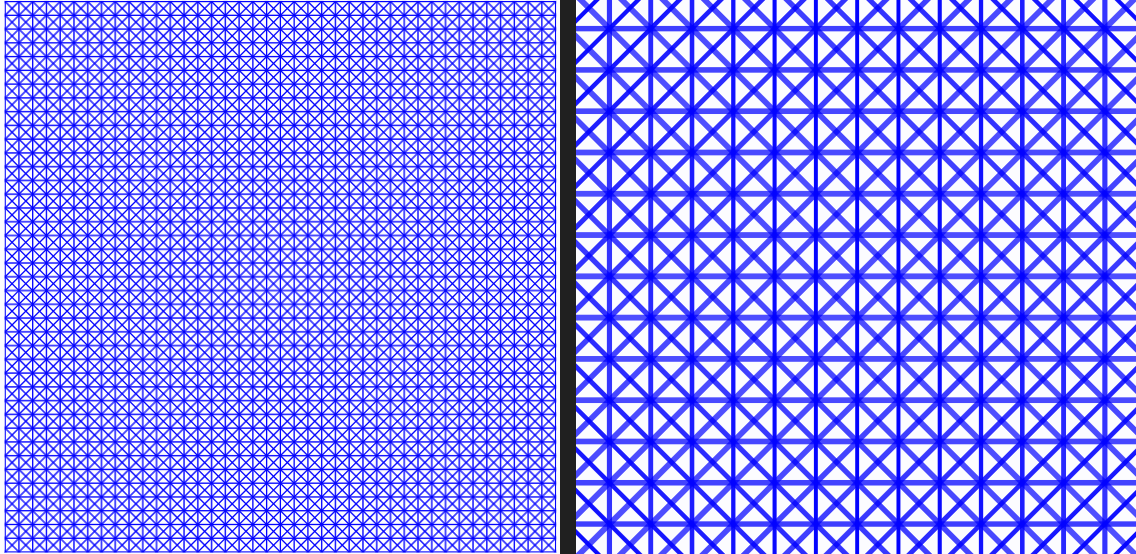
Left: the whole. Right: its middle third, enlarged.
Give the GLSL for this pattern, as a Shadertoy shader.

```glsl
// Square lattice of 40 x 40 cells, each crossed by both diagonals, in thin blue line.
// Four line families are folded with round(), box-filtered per pixel and layered;
// a slow beat along each family alternates crisp lines with wider, paler ones.

#define CELLS 40.0
#define PITCH 0.02484            // cell size, in canvas heights
#define CRISP_WIDTH 0.00235      // line width where the beat peaks
#define SOFT_WIDTH 0.0035        // line width where the beat is lowest
#define SOFT_INK 0.70            // ink strength of the soft lines
#define DIAGONAL_PERIOD 0.85     // beat length of the diagonals, in lattice widths
#define GRID_SHIFT vec2(0.0007, 0.0004)
#define INK vec3(0.01, 0.01, 1.0)
#define PAPER vec3(0.99, 0.99, 1.0)

const float TAU = 6.2831853;

float beat(float turns) {
    return 0.5 + 0.5 * cos(TAU * turns);
}

// Share of a pixel-wide box covered by a band centred at distance 0.
float bandCoverage(float dist, float width, float pixel) {
    float lo = max(dist - 0.5 * pixel, -0.5 * width);
    float hi = min(dist + 0.5 * pixel, 0.5 * width);
    return max(hi - lo, 0.0) / pixel;
}

// Ink of one line, from crisp (1) to soft (0).
float lineInk(float dist, float crispness, float pixel) {
    float width = mix(SOFT_WIDTH, CRISP_WIDTH, crispness);
    return mix(SOFT_INK, 1.0, crispness) * bandCoverage(dist, width, pixel);
}

// Distance to the nearest lattice line, keeping only those up to the border.
float axisDistance(float g) {
    return (g - clamp(round(g), -0.5 * CELLS, 0.5 * CELLS)) * PITCH;
}

float diagonalDistance(float g) {
    return (g - round(g)) * PITCH * inversesqrt(2.0);
}

void mainImage(out vec4 fragColor, in vec2 fragCoord) {
    float pixel = 1.0 / iResolution.y;
    vec2 p = (fragCoord - 0.5 * iResolution.xy) * pixel - GRID_SHIFT;
    vec2 g = p / PITCH;          // lattice coordinates, 0 at the centre
    vec2 s = g / CELLS;          // -0.5 to 0.5 across the lattice

    // Upright and level lines
    float upright = lineInk(axisDistance(g.x), beat(2.0 * s.x), pixel);
    float level = lineInk(axisDistance(g.y), beat(s.y + 0.5), pixel);

    // Rising and falling diagonals
    float rising = lineInk(diagonalDistance(g.x - g.y),
                           beat((s.x - s.y) / DIAGONAL_PERIOD + 0.5), pixel);
    float falling = lineInk(diagonalDistance(g.x + g.y),
                            beat((s.x + s.y) / DIAGONAL_PERIOD + 0.5), pixel);

    // Layer the ink and trim it at the outer border
    float bare = (1.0 - upright) * (1.0 - level) * (1.0 - rising) * (1.0 - falling);
    vec2 edge = abs(p) - 0.5 * (CELLS * PITCH + CRISP_WIDTH);
    float inside = clamp(0.5 - max(edge.x, edge.y) / pixel, 0.0, 1.0);

    fragColor = vec4(mix(PAPER, INK, (1.0 - bare) * inside), 1.0);
}
```
